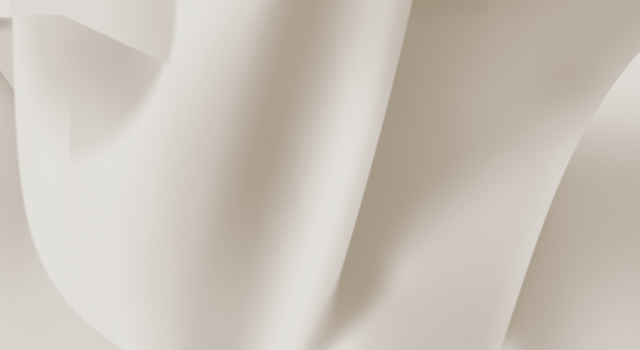
This texture is drawn by a WebGL 1 fragment shader. Its source:

```glsl
precision highp float;
uniform vec2 u_resolution;

const vec3 SHADOW = vec3(0.65, 0.60, 0.53);
const vec3 MIDTONE = vec3(0.75, 0.71, 0.67);
const vec3 LIGHT = vec3(0.88, 0.87, 0.85);
const float ASPECT = 1.8286;
const float EDGE_SOFTNESS = 0.004;
const float GRAIN = 0.008;
const float WEAVE_CELLS = 420.0;

float hash(vec2 p) {
  return fract(sin(dot(p, vec2(127.1, 311.7))) * 43758.5453);
}

float noise(vec2 p) {
  vec2 i = floor(p), f = fract(p);
  f = f * f * (3.0 - 2.0 * f);
  return mix(mix(hash(i), hash(i + vec2(1, 0)), f.x),
             mix(hash(i + vec2(0, 1)), hash(i + vec2(1, 1)), f.x), f.y);
}

float spot(vec2 p, vec2 center, vec2 size) {
  vec2 d = (p - center) / size;
  return exp(-dot(d, d));
}

float side(float d, float softness) {
  return smoothstep(-softness, softness, d);
}

// Fold outlines: horizontal position at height y, measured downwards
float mainEdge(float y) { return 1.179 - 0.225 * y - 0.05 * y * y; }
float mainRidge(float y) { return 1.083 - 0.20 * y - 0.08 * y * y; }
float valleyLine(float y) { return 0.87 - 0.29 * y + 0.05 * y * y; }
float leftHem(float y) { return 0.036 + 0.07 * y * y + 0.25 * pow(y, 6.0); }
float rightHem(float y) {
  float h = 1.0 - y;
  return 1.43 + 0.33 * h + 0.22 * h * h * h * h;
}

// Central drape: bright shoulder, valley, then the tall ridge
float drapeTone(vec2 p) {
  float shoulder = 0.595 - 0.75 * p.y + 0.5 * p.y * p.y;
  float valley = valleyLine(p.y), ridge = mainRidge(p.y);
  float tone = mix(0.885, 0.765, smoothstep(-0.02, 0.36, p.x - shoulder));
  float deep = mix(0.675, 0.77, smoothstep(0.45, 0.95, p.y));
  tone = mix(tone, deep, smoothstep(valley - 0.16, valley, p.x));
  float crest = mix(0.825, 0.885, smoothstep(0.0, 0.45, p.y));
  tone = mix(tone, crest, smoothstep(valley + 0.01, ridge, p.x));
  return tone - 0.07 * smoothstep(ridge + 0.02, mainEdge(p.y), p.x);
}

// Hollow of the hanging loop, with the flap across its top
float loopTone(vec2 p, float tone) {
  float halfWidth = p.x > 0.2 ? 0.30 : 0.17;
  float e = length(vec2((p.x - 0.2) / halfWidth, p.y / 0.48));
  float inner = 0.84 - 0.07 * spot(p, vec2(0.33, 0.14), vec2(0.16, 0.14));
  inner -= 0.025 * spot(p, vec2(0.38, 0.28), vec2(0.10, 0.10));
  float softStart = p.x > 0.2 ? mix(0.95, 0.82, smoothstep(0.1, 0.4, p.y)) : 0.5;
  tone = mix(inner, tone, smoothstep(softStart, 1.02, e));
  float flapEdge = 0.043 + 0.467 * max(p.x - 0.179, 0.0);
  float flap = side(flapEdge - p.y, EDGE_SOFTNESS) * (1.0 - smoothstep(0.97, 1.05, e));
  float flapTone = 0.865 - 0.05 * smoothstep(0.25, 0.5, p.x);
  return mix(tone, flapTone, flap);
}

// Shaded panel with a diagonal swell and a pocket beside the ridge
float panelTone(vec2 p) {
  float fromEdge = p.x - mainEdge(p.y);
  float tone = mix(0.65, 0.725, smoothstep(0.0, 0.42, fromEdge));
  tone += 0.02 * spot(p, vec2(1.38, 0.30), vec2(0.16, 0.16));
  tone -= 0.025 * spot(p, vec2(1.30, 0.0), vec2(0.30, 0.05));
  tone -= 0.035 * spot(p, vec2(1.68, 0.27), vec2(0.10, 0.08));
  float swell = p.y - 0.357 - 0.80 * (1.667 - p.x);
  float drop = max(p.y - 0.70, 0.0);
  float pocketRim = 1.13 - 2.3 * drop * drop;
  float lit = smoothstep(-0.22, 0.05, swell) * side(p.x - pocketRim, 0.06);
  float litTone = 0.815 - 0.035 * spot(p, vec2(1.32, 0.98), vec2(0.22, 0.20));
  tone = mix(tone, litTone, lit);
  tone += 0.035 * spot(p, vec2(1.13, 0.76), vec2(0.05, 0.07));
  tone += 0.06 * spot(p, vec2(0.96, 0.98), vec2(0.08, 0.10));
  float rim = (p.x - rightHem(p.y)) / 0.05;
  return tone + 0.03 * exp(-rim * rim) * smoothstep(0.3, 0.5, p.y);
}

float rightTone(vec2 p) {
  float fromHem = max(p.x - rightHem(p.y), 0.0);
  float tone = mix(0.87, 0.745, smoothstep(0.20, 0.55, p.y));
  tone += 0.07 * smoothstep(0.6, 1.0, p.y) * smoothstep(0.05, 0.3, fromHem);
  tone -= 0.07 * exp(-fromHem / 0.09) * smoothstep(0.30, 0.75, p.y);
  return tone + 0.12 * spot(p, vec2(1.44, 1.01), vec2(0.05, 0.05));
}

float leftTone(vec2 p) {
  float tone = 0.82 + 0.03 * smoothstep(0.6, 1.0, p.y);
  tone -= 0.04 * spot(p, vec2(0.05, 0.55), vec2(0.07, 0.22));
  tone -= 0.10 * spot(p, vec2(0.0, 0.065), vec2(0.04, 0.018));
  float sliver = p.y - 0.20 - 1.5 * p.x;
  return tone - 0.09 * side(sliver, EDGE_SOFTNESS) * exp(-max(sliver, 0.0) / 0.06);
}

void main() {
  vec2 uv = gl_FragCoord.xy / u_resolution;
  vec2 p = vec2(uv.x * ASPECT, 1.0 - uv.y);
  float aa = max(EDGE_SOFTNESS, 1.0 / u_resolution.y);

  // Layer the cloth from left to right
  float tone = loopTone(p, drapeTone(p));
  float hem = side(p.x - leftHem(p.y), aa * 1.5);
  tone = mix(leftTone(p), tone, max(hem, 1.0 - side(p.y - 0.05, aa)));
  float edgeWidth = mix(aa, 0.05, smoothstep(0.75, 1.0, p.y));
  tone = mix(tone, panelTone(p), side(p.x - mainEdge(p.y), edgeWidth));
  tone = mix(tone, rightTone(p), side(p.x - rightHem(p.y), aa));

  // Fine weave and tonal colouring
  tone += GRAIN * (noise(p * WEAVE_CELLS) - 0.5);
  tone += GRAIN * (noise(p * vec2(14.0, 5.0)) - 0.5);
  vec3 color = mix(SHADOW, MIDTONE, (tone - SHADOW.r) / (MIDTONE.r - SHADOW.r));
  float lightness = (tone - MIDTONE.r) / (LIGHT.r - MIDTONE.r);
  color = tone > MIDTONE.r ? mix(MIDTONE, LIGHT, lightness) : color;
  gl_FragColor = vec4(clamp(color, 0.0, 1.0), 1.0);
}
```
